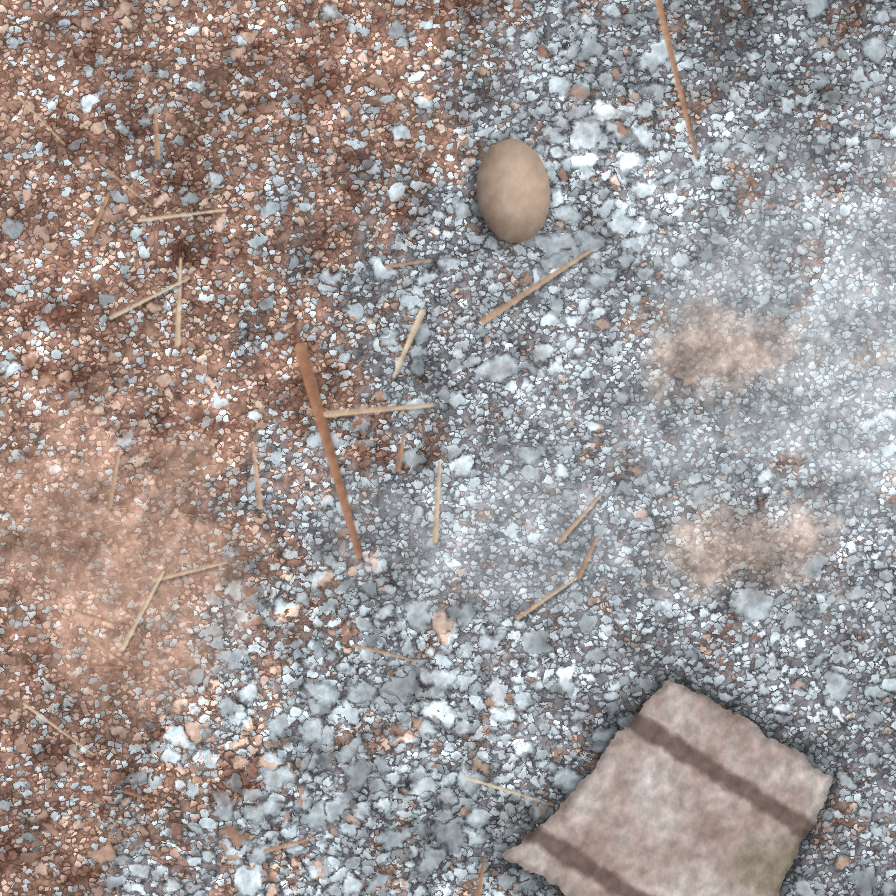
This texture is drawn by a Shadertoy shader. Its source:

```glsl
// Gravelly ground: brown soil blending into blue-grey grit, with straw, a pebble and a grooved slab.

vec2 hash2(vec2 p) {
    vec3 q = fract(vec3(p.xyx) * vec3(0.1031, 0.103, 0.0973));
    q += dot(q, q.yzx + 33.33);
    return fract((q.xx + q.yz) * q.zy);
}

// Layered, warped sines, roughly -1 to 1
float waves(vec2 p) {
    float sum = 0.0, amp = 0.5;
    for (int i = 0; i < 5; i++) {
        p = mat2(0.8, -0.6, 0.6, 0.8) * p + 1.7;
        sum += amp * sin(p.x + 1.3 * sin(p.y * 1.1)) * cos(p.y + sin(p.x * 0.7));
        p *= 1.9;
        amp *= 0.6;
    }
    return sum;
}

// Cellular noise: nearest distance, distance to border, cell id, light on the grain
vec4 cells(vec2 p) {
    vec2 base = floor(p), nearest = vec2(0.0), id = vec2(0.0);
    float first = 8.0, second = 8.0;
    for (int y = -1; y <= 1; y++)
    for (int x = -1; x <= 1; x++) {
        vec2 cell = base + vec2(x, y);
        vec2 offset = p - cell - 0.05 - 0.9 * hash2(cell);
        float d = length(offset);
        if (d < first) { second = first; first = d; nearest = offset; id = cell; }
        else second = min(second, d);
    }
    return vec4(first, second - first, hash2(id + 71.0).x, dot(nearest, vec2(-0.4, 0.8)));
}

// Soft round patch with a ragged outline
float patchMask(vec2 p, vec2 centre, vec2 size) {
    float ragged = 0.4 * waves(p * 24.0) + 0.3 * waves(p * 95.0);
    return smoothstep(1.2, 0.3, length((p - centre) / size) + ragged);
}

float box(vec2 p, vec2 halfSize) {
    vec2 d = abs(p) - halfSize;
    return length(max(d, 0.0)) + min(max(d.x, d.y), 0.0);
}

void drawStraw(inout vec3 col, vec2 p, vec2 a, vec2 b, float width, float tone, float px) {
    vec2 along = b - a;
    float t = clamp(dot(p - a, along) / dot(along, along), 0.0, 1.0);
    vec2 away = p - a - along * t;
    float side = (away.x * along.y - away.y * along.x) / length(along);
    float w = width * (1.0 - 0.5 * t);
    col *= 1.0 - 0.3 * smoothstep(w * 2.0, 0.0, length(away - vec2(0.002, -0.003)));
    vec3 straw = mix(vec3(0.66, 0.48, 0.38), vec3(0.88, 0.80, 0.69), tone);
    straw *= 1.0 + 0.12 * side / w + 0.12 * waves(p * 150.0);
    col = mix(col, straw, 0.9 * smoothstep(w + 1.5 * px, w - 1.5 * px, length(away)));
}

void mainImage(out vec4 fragColor, in vec2 fragCoord) {
    vec2 p = fragCoord / iResolution.y;
    float px = 1.0 / iResolution.y;
    float blotch = waves(p * 14.0 + 3.0);
    float mottle = waves(p * 48.0 + 8.0);

    // Soil
    float brown = smoothstep(-0.12, 0.12, 0.18 + 0.37 * p.y - p.x + 0.18 * waves(p * 19.0) + 0.12 * mottle);
    brown = max(brown, 0.6 * smoothstep(0.3, 0.6, waves(p * 26.0 + 9.0)));
    float clay = patchMask(p, vec2(0.13, 0.38), vec2(0.17, 0.19));
    float dust = max(patchMask(p, vec2(0.95, 0.6), vec2(0.34, 0.27)), 0.7 * patchMask(p, vec2(0.6, 0.4), vec2(0.24, 0.1)));
    float rubble = max(patchMask(p, vec2(0.38, 0.14), vec2(0.3, 0.25)), patchMask(p, vec2(0.67, 0.83), vec2(0.11, 0.2)));
    vec3 col = mix(vec3(0.49, 0.49, 0.51), vec3(0.55, 0.43, 0.38), brown);
    col *= 1.0 + 0.35 * waves(p * 170.0);

    // Grains, from fine grit to loose stones
    for (int i = 0; i < 4; i++) {
        float level = float(i);
        float scale = 135.0 * pow(0.62, level);
        vec2 wobble = 0.42 * vec2(waves(p * scale * 1.7), waves(p * scale * 1.7 + 5.0));
        vec4 grain = cells(p * scale * vec2(0.92, 1.12) + wobble + 37.0 * level);
        vec2 h = hash2(vec2(grain.z * 917.0, level + 4.0));
        float density = i == 0 ? 0.88 : 0.44 - 0.12 * level + 0.4 * rubble - 0.12 * brown;
        density *= i == 0 ? 1.0 : 1.0 - 0.8 * max(clay, dust);
        float present = step(grain.z, density);
        float body = min(grain.y, 0.4 + 0.3 * h.x - grain.x);
        vec3 grey = mix(vec3(0.57, 0.60, 0.62), vec3(0.80, 0.85, 0.88), h.y);
        vec3 earth = mix(vec3(0.52, 0.40, 0.35), vec3(0.83, 0.74, 0.68), h.y);
        vec3 stone = mix(grey, earth, step(h.x, 0.07 + brown * 0.66));
        stone *= 1.04 + 0.2 * grain.w + 0.16 * waves(p * 210.0);
        col *= 1.0 - 0.24 * present * smoothstep(-0.25, 0.02, body);
        col = mix(col, stone, present * smoothstep(-0.03, 0.27, body));
    }

    // Smooth dusty ground
    float speckle = 0.12 * waves(p * 200.0) + 0.07 * mottle;
    col = mix(col, vec3(0.75, 0.62, 0.55) + speckle, 0.62 * clay);
    col = mix(col, vec3(0.73, 0.76, 0.78) + speckle, 0.5 * dust);
    float pink = patchMask(p, vec2(0.83, 0.39), vec2(0.13, 0.06)) + patchMask(p, vec2(0.8, 0.6), vec2(0.11, 0.06));
    col = mix(col, vec3(0.77, 0.67, 0.61) + speckle, 0.65 * min(pink, 1.0));

    // Damp shade and pale drifts
    float damp = smoothstep(0.1, 0.6, waves(p * 33.0 + 2.0)) * (0.35 + 0.65 * brown) * (1.0 - max(clay, dust));
    col = mix(col, col * vec3(0.68, 0.60, 0.57), 0.75 * damp);
    col *= 1.09 + 0.2 * blotch + 0.2 * mottle;
    col *= 1.0 - 0.14 * smoothstep(0.7, 1.0, p.y) * smoothstep(0.6, 0.95, p.x);

    // Straw: short scattered bits, then a few long stalks
    for (int i = 0; i < 30; i++) {
        vec2 h = hash2(vec2(i, 12.0)), k = hash2(vec2(i, 47.0));
        vec2 start = vec2(0.75 * h.x * h.x + 0.02, h.y * 0.95);
        float angle = 0.4 + 2.6 * (k.x - 0.5);
        vec2 span = vec2(cos(angle), sin(angle)) * (0.03 + 0.07 * k.y);
        drawStraw(col, p, start, start + span, 0.0016 + 0.0018 * k.x, k.y, px);
    }
    vec4 stalks[5] = vec4[5](vec4(0.336, 0.61, 0.401, 0.38), vec4(0.732, 1.01, 0.777, 0.825),
        vec4(0.54, 0.642, 0.658, 0.72), vec4(0.365, 0.538, 0.482, 0.548), vec4(0.471, 0.651, 0.44, 0.58));
    for (int i = 0; i < 5; i++)
        drawStraw(col, p, stalks[i].xy, stalks[i].zw, i == 0 ? 0.0075 : 0.004, 0.25 * float(i), px);

    // Rounded pebble
    vec2 q = (p - vec2(0.573, 0.787)) / vec2(0.041, 0.058);
    float r = length(q + vec2(0.08 * q.y, 0.0));
    col *= 1.0 - 0.5 * smoothstep(1.35, 0.8, length(q + vec2(0.15, 0.08)));
    vec3 pebble = vec3(0.73, 0.64, 0.57) * (1.08 - 0.35 * r * r + 0.16 * q.x + 0.12 * q.y);
    col = mix(col, pebble + 0.06 * waves(p * 120.0), smoothstep(1.0 + 25.0 * px, 1.0 - 25.0 * px, r));

    // Grooved slab
    vec2 s = mat2(0.85, 0.53, -0.53, 0.85) * (p - vec2(0.775, 0.09));
    s.x *= 1.0 + 1.2 * s.y;
    float edge = box(s + vec2(0.0, 0.016), vec2(0.124, 0.134)) + 0.009 * waves(p * 45.0);
    col *= 1.0 - 0.55 * exp(-55.0 * max(edge, 0.0));
    vec3 slab = mix(vec3(0.63, 0.55, 0.52), vec3(0.79, 0.75, 0.73), 0.5 + 0.8 * waves(p * 32.0));
    slab = mix(slab, vec3(0.47, 0.44, 0.36), 0.6 * patchMask(p, vec2(0.86, 0.03), vec2(0.05, 0.04)));
    float groove = min(abs(s.y - 0.054), abs(s.y + 0.112)) + 0.004 * waves(p * 70.0);
    slab = mix(slab, vec3(0.42, 0.35, 0.33), 0.85 * smoothstep(0.015, 0.006, groove));
    slab *= 1.0 + 0.16 * waves(p * 150.0) - 0.2 * smoothstep(-0.012, 0.0, edge);
    col = mix(col, slab, smoothstep(px, -px, edge));

    fragColor = vec4(clamp(col, 0.0, 1.0), 1.0);
}
```
